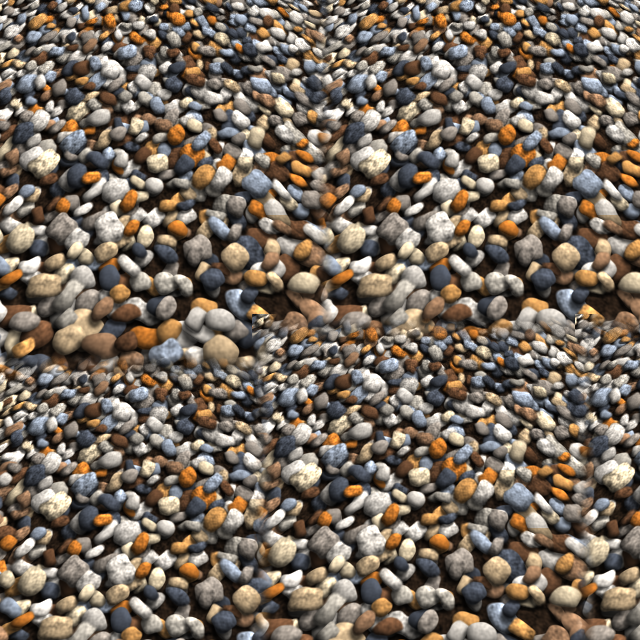
This texture is drawn by a Shadertoy shader. Its source:

```glsl
// Shingle beach: sunlit pebbles growing toward the viewer, in repeated overlapping patches.

// Patches: left edge, top edge, origin x, origin y (y measured downward)
const int PATCH_COUNT = 5;
const vec4 PATCHES[PATCH_COUNT] = vec4[](
    vec4(-0.100, -0.100, 0.000, 0.000),
    vec4( 0.490, -0.100, 0.517, 0.000),
    vec4(-0.100,  0.550, 0.018, 0.535),
    vec4( 0.393,  0.490, 0.409, 0.490),
    vec4( 0.898,  0.490, 0.898, 0.490));
const vec2 FEATHER = vec2(0.035, 0.050);     // width of the blended seams
const float CORNER_SIZE = 0.045;             // unblended part at a patch corner
const float PATCH_HEIGHT = 0.52;
const float PATCH_CENTRE = 0.26;

// Pebbles
const float FAR_SIZE = 0.019;
const float NEAR_SIZE = 0.050;
const int LAYERS = 3;
const vec2 RADIUS_RANGE = vec2(0.36, 0.64);
const vec2 FLATNESS_RANGE = vec2(0.48, 0.92);
const vec2 WARM_SHARE = vec2(0.30, 0.48);    // far, near
const float OUTLINE_WOBBLE = 0.16;
const float GRAIN = 0.55;

// Light
const vec3 LIGHT = vec3(0.30, -0.64, 0.71);
const vec2 SHADOW_OFFSET = vec2(-0.08, 0.14);
const float SHADOW_DEPTH = 0.32;
const float AMBIENT = 0.25;
const float SUN = 0.98;

const vec3 GAP = vec3(0.15, 0.11, 0.08);
const vec3 COOL[6] = vec3[](
    vec3(0.93, 0.90, 0.86), vec3(0.85, 0.82, 0.78), vec3(0.72, 0.69, 0.64),
    vec3(0.59, 0.55, 0.51), vec3(0.62, 0.66, 0.72), vec3(0.29, 0.31, 0.35));
const vec3 WARM[6] = vec3[](
    vec3(0.92, 0.84, 0.70), vec3(0.80, 0.69, 0.54), vec3(0.85, 0.62, 0.36),
    vec3(0.83, 0.50, 0.20), vec3(0.64, 0.49, 0.37), vec3(0.42, 0.29, 0.20));

vec4 hash4(vec3 p) {
    vec4 q = fract(p.xyzx * vec4(0.1031, 0.1030, 0.0973, 0.1099));
    q += dot(q, q.wzxy + 33.33);
    return fract((q.xxyz + q.yzzw) * q.zywx);
}

float cornerSlope(vec2 cell, vec2 offset) {
    return dot(hash4(vec3(cell, 91.0)).xy * 2.0 - 1.0, offset);
}

float gradientNoise(vec2 p) {
    vec2 i = floor(p), f = fract(p), e = vec2(1.0, 0.0);
    vec2 w = f * f * f * (f * (f * 6.0 - 15.0) + 10.0);
    return mix(mix(cornerSlope(i, f), cornerSlope(i + e, f - e), w.x),
               mix(cornerSlope(i + e.yx, f - e.yx), cornerSlope(i + 1.0, f - 1.0), w.x), w.y);
}

// Adds one pebble and its cast shadow over the colour below
void addPebble(inout vec3 color, vec2 point, vec3 id, float nearness, float grain, float pixel) {
    vec4 place = hash4(id), look = hash4(id + 57.3), tone = hash4(id + 23.7);
    vec2 d = point - id.xy - 0.15 - 0.7 * place.xy;
    float angle = (place.z - 0.5) * 2.4;
    mat2 turn = mat2(cos(angle), -sin(angle), sin(angle), cos(angle));
    vec2 radius = mix(RADIUS_RANGE.x, RADIUS_RANGE.y, place.w * place.w)
                * vec2(1.0, mix(FLATNESS_RANGE.x, FLATNESS_RANGE.y, look.x));

    float shadow = length(turn * (d - SHADOW_OFFSET) / radius);
    color *= mix(SHADOW_DEPTH, 1.0, smoothstep(0.75, 1.35, shadow));

    // Outline between ellipse and rounded block
    vec2 u = turn * d / radius;
    float power = mix(1.8, 3.6, look.y);
    vec2 e = pow(max(abs(u), 1e-4), vec2(power));
    float r = pow(e.x + e.y, 1.0 / power);
    float edge = pixel / radius.y;
    float mask = 1.0 - smoothstep(1.0 - edge, 1.0 + edge, r);

    // Domed surface with mottled colour
    vec3 normal = normalize(vec3((u * r) * turn, 0.75));
    float light = AMBIENT + SUN * max(dot(normal, LIGHT), 0.0);
    int pick = int(tone.x * 6.0);
    bool isWarm = tone.y < mix(WARM_SHARE.x, WARM_SHARE.y, nearness);
    vec3 stone = isWarm ? WARM[pick] : COOL[pick];
    stone *= mix(0.88, 1.12, tone.z) * (1.0 + GRAIN * grain * (0.3 + look.w));
    color = mix(color, stone * light, mask);
}

// Pebble field in patch coordinates, y downward from the far edge
vec3 pebbleField(vec2 p) {
    float nearness = clamp(p.y / PATCH_HEIGHT, 0.0, 1.2);
    float size = mix(FAR_SIZE, NEAR_SIZE, nearness);
    float growth = (NEAR_SIZE - FAR_SIZE) / PATCH_HEIGHT;
    vec2 grid = vec2((p.x - PATCH_CENTRE) / size, log(size) / growth);
    float pixel = 1.0 / (iResolution.y * size);
    float grain = gradientNoise(grid * 3.5) + 0.7 * gradientNoise(grid * 9.0);
    grid += OUTLINE_WOBBLE * vec2(gradientNoise(grid * 1.9), gradientNoise(grid * 1.9 + 40.0));

    vec3 color = GAP * (1.0 + grain);
    for (int layer = 0; layer < LAYERS; layer++) {
        vec2 point = grid + float(layer) * vec2(17.37, 29.61);
        for (int j = -1; j <= 1; j++)
            for (int i = -1; i <= 1; i++) {
                vec3 id = vec3(floor(point) + vec2(i, j), float(layer) * 7.0);
                addPebble(color, point, id, nearness, grain, pixel);
            }
    }
    return color;
}

void mainImage(out vec4 fragColor, in vec2 fragCoord) {
    vec2 p = fragCoord / iResolution.y;
    p.y = 1.0 - p.y;
    vec3 color = GAP;
    for (int n = 0; n < PATCH_COUNT; n++) {
        vec2 inside = p - PATCHES[n].xy;
        if (min(inside.x, inside.y) <= 0.0) continue;
        vec2 blend = smoothstep(vec2(0.0), FEATHER, inside);
        float corner = 1.0 - smoothstep(0.4 * CORNER_SIZE, CORNER_SIZE, length(inside));
        color = mix(color, pebbleField(p - PATCHES[n].zw), max(blend.x * blend.y, corner));
    }
    fragColor = vec4(clamp(color, 0.0, 1.0), 1.0);
}
```
